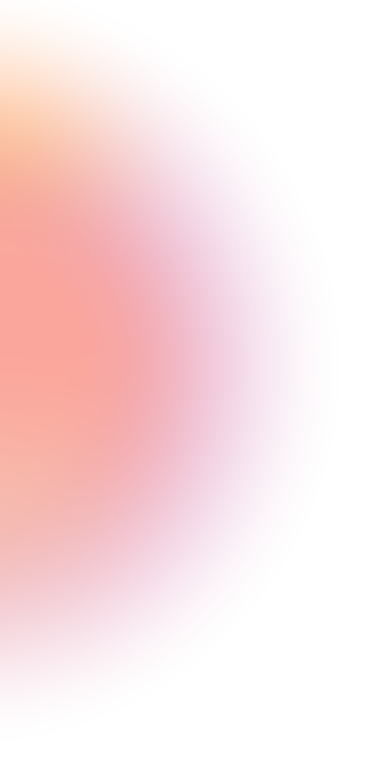
A Shadertoy shader for this background:

```glsl
// Soft coral orb on white, melting into apricot above and lilac at its rim.
#define ORB_CENTER vec2(-0.104, 1.05)
#define ORB_INNER 0.39
#define ORB_OUTER 1.016
#define RIM_START 0.25
#define RIM_END 0.85
#define SAND_RIM_FADE 0.4

// Inks are the light each pigment removes from white.
const vec3 CORAL_INK = vec3(0.016, 0.348, 0.390);
const vec3 APRICOT_INK = vec3(0.010, 0.320, 0.530);
const vec3 LILAC_INK = vec3(0.110, 0.340, 0.185);
const vec3 SAND_INK = vec3(0.030, 0.260, 0.320);

// One inside the low edge, zero beyond the high edge.
float fadeOut(float low, float high, float value) {
    return 1.0 - smoothstep(low, high, value);
}

vec3 orbInk(vec2 p, float radius) {
    float nearLeft = fadeOut(0.0, 0.65, p.x);
    float sand = fadeOut(0.6, 1.1, p.y) * nearLeft;
    float apricot = smoothstep(1.3, 1.75, p.y) * nearLeft;
    float rim = smoothstep(RIM_START, RIM_END, radius);

    // Warm body, cool rim, then the apricot crown.
    vec3 ink = mix(CORAL_INK, SAND_INK, sand);
    ink = mix(ink, LILAC_INK, rim * (1.0 - SAND_RIM_FADE * sand));
    return mix(ink, APRICOT_INK, apricot);
}

void mainImage(out vec4 fragColor, in vec2 fragCoord) {
    // Canvas units: width is 1, height is 2.
    vec2 p = fragCoord / iResolution.xy * vec2(1.0, 2.0);
    float radius = length(p - ORB_CENTER);
    float coverage = fadeOut(ORB_INNER, ORB_OUTER, radius);

    vec3 color = vec3(1.0) - coverage * orbInk(p, radius);
    fragColor = vec4(color, 1.0);
}
```
